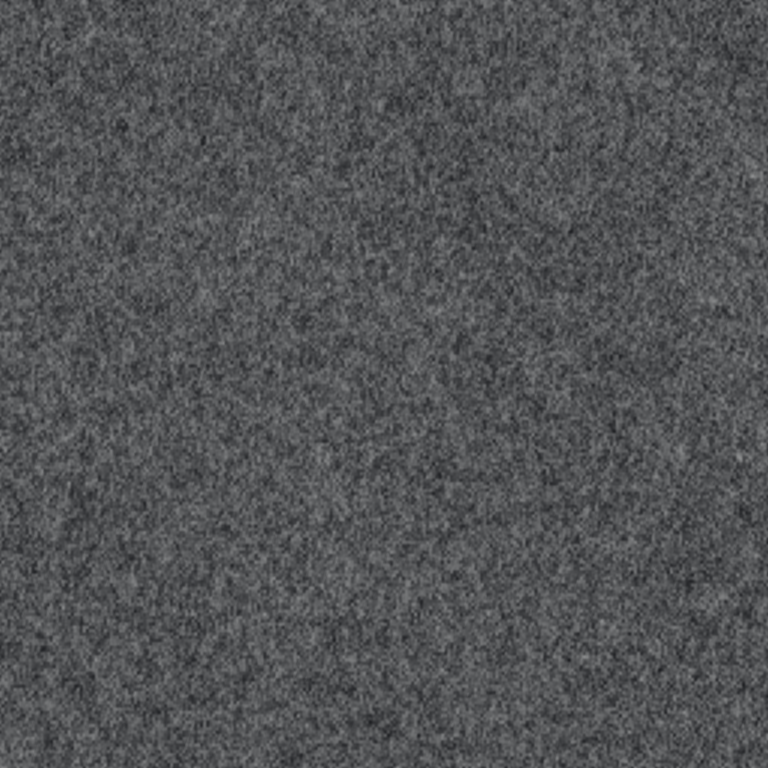
Write a Shadertoy shader that draws this texture.

```glsl
float hash(vec2 cell) {
    vec3 p = fract(vec3(cell.xyx) * 0.1031);
    p += dot(p, p.yzx + 33.33);
    return fract((p.x + p.y) * p.z);
}

// Smooth value noise centred on zero
float noise(vec2 p) {
    vec2 cell = floor(p);
    vec2 f = fract(p);
    f = f * f * (3.0 - 2.0 * f);
    float low = mix(hash(cell), hash(cell + vec2(1, 0)), f.x);
    float high = mix(hash(cell + vec2(0, 1)), hash(cell + vec2(1, 1)), f.x);
    return mix(low, high, f.y) - 0.5;
}

// Short hairs: noise stretched along a direction leaning from the vertical
float fibres(vec2 uv, float lean, vec2 density) {
    float c = cos(lean), s = sin(lean);
    vec2 across = vec2(c * uv.x - s * uv.y, s * uv.x + c * uv.y);
    return noise(across * density + 300.0 + 40.0 * lean);
}

void mainImage(out vec4 fragColor, in vec2 fragCoord) {
    vec2 uv = fragCoord / min(iResolution.x, iResolution.y);

    // Uneven dye and nap, from broad patches to small clumps
    float shade = 0.028 * noise(uv * 7.0 + 20.0);
    shade += 0.042 * noise(uv * vec2(36, 28) + 70.0);
    shade += 0.068 * noise(uv * vec2(110, 84) + 150.0);

    // Felted hairs lying in several directions
    vec2 warped = uv + 0.003 * vec2(noise(uv * 28.0), noise(uv * 28.0 + 90.0));
    for (int i = 0; i < 3; i++) {
        float lean = -0.45 + 0.6 * float(i);
        shade += 0.088 * fibres(warped, lean, vec2(235, 105));
    }

    // Fine wool grain
    shade += 0.180 * noise(uv * vec2(255, 235) + 500.0);

    // Faint twill, clearer toward the lower right
    float twillShow = smoothstep(0.3, 1.3, uv.x + 0.4 * (1.0 - uv.y));
    float twill = sin(6.2832 * dot(warped, vec2(62, 98)));
    shade += 0.014 * twillShow * twill;

    // Sparse pale flecks
    float fleck = smoothstep(0.34, 0.48, fibres(uv, 0.3, vec2(130, 70)));
    shade += 0.030 * fleck;

    vec3 charcoal = vec3(0.322, 0.327, 0.335);
    vec3 wool = charcoal + shade * vec3(1.0, 1.0, 0.98);
    fragColor = vec4(wool, 1.0);
}
```
